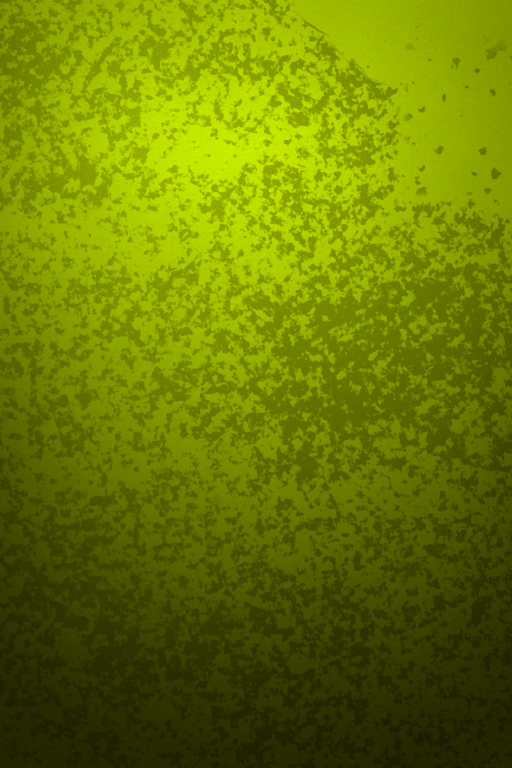
A Shadertoy shader for this texture:

```glsl
// Weathered acid-green wall: a glow high in the middle sinks to black-olive below.
// Worn stains come from thresholded fractal noise whose density is steered by
// soft regions; a clean torn panel, round specks and fine grain go on top.

#define GLOW_CENTER vec2(0.29, 0.795)
#define GLOW_GAIN 0.16
#define SHADE_FLOOR 0.138
#define SHADE_RANGE 0.475
#define STAIN_TONE 0.73
#define STAIN_BIAS -0.13
#define STAIN_SOFT 0.25
#define STAIN_SCALE 118.0
#define GRAIN 0.04

float hash(vec2 p) {
    return fract(sin(dot(p, vec2(127.1, 311.7))) * 43758.5453);
}

float noise(vec2 p) {
    vec2 i = floor(p), f = fract(p);
    f = f * f * (3.0 - 2.0 * f);
    return mix(mix(hash(i), hash(i + vec2(1, 0)), f.x),
               mix(hash(i + vec2(0, 1)), hash(i + vec2(1, 1)), f.x), f.y);
}

// Slow amplitude decay keeps the small flakes crisp
float fbm(vec2 p) {
    float sum = 0.0, total = 0.0, amp = 1.0;
    for (int i = 0; i < 3; i++) {
        sum += amp * noise(p);
        total += amp;
        amp *= 0.72;
        p = mat2(1.5, 1.1, -1.1, 1.5) * p + 17.3;
    }
    return sum / total;
}

// Soft elliptical region, 1 at its center
float region(vec2 p, vec2 center, vec2 radius) {
    vec2 d = (p - center) / radius;
    return exp(-dot(d, d));
}

// Round ragged specks, one per jittered cell
float specks(vec2 p, float cells, float size) {
    vec2 g = p * cells, id = floor(g);
    float ragged = 0.30 * (noise(p * 230.0) - 0.5);
    float mask = 0.0;
    for (int y = -1; y <= 1; y++)
    for (int x = -1; x <= 1; x++) {
        vec2 c = id + vec2(x, y);
        vec2 jitter = vec2(hash(c + 3.1), hash(c + 8.7));
        float r = size * pow(hash(c + 5.3), 3.0);
        float d = length(g - c - jitter) + ragged - r;
        mask = max(mask, smoothstep(0.08, -0.08, d) * step(0.04, r));
    }
    return mask;
}

// Signed distance to the clean panel at upper right, positive inside
float panelDistance(vec2 p) {
    float wobble = 0.026 * (fbm(p * 42.0) - 0.5);
    float left = mix(0.518, 0.475 - (p.y - 0.9), smoothstep(0.885, 0.900, p.y));
    return min(p.x - left, p.y - 0.735) + wobble;
}

// How readily stains appear at each place
float stainDensity(vec2 p, float panel) {
    float d = STAIN_BIAS + 0.18 * (noise(p * 13.0) - 0.5) + 0.26 * (noise(p * 45.0) - 0.5);
    d += 0.28 * region(p, vec2(0.44, 0.51), vec2(0.20, 0.15));
    d += 0.27 * region(p, vec2(0.61, 0.63), vec2(0.12, 0.09));
    d += 0.30 * region(p, vec2(0.01, 0.91), vec2(0.08, 0.07));
    d += 0.18 * region(p, vec2(0.06, 0.77), vec2(0.12, 0.03));
    d += 0.08 * region(p, vec2(0.24, 0.90), vec2(0.24, 0.06));
    d += 0.20 * region(p, vec2(0.38, 0.74), vec2(0.11, 0.03));
    d += 0.13 * region(p, vec2(0.46, 0.83), vec2(0.07, 0.06));
    d += 0.16 * region(p, vec2(0.22, 0.18), vec2(0.36, 0.10));
    d -= 0.42 * region(p, vec2(0.28, 0.79), vec2(0.08, 0.035));
    d -= 0.15 * region(p, vec2(0.10, 0.69), vec2(0.16, 0.03));
    d -= 0.16 * region(p, vec2(0.46, 0.355), vec2(0.20, 0.03));
    // Brushed streaks: level near the top, upright on the left
    d += 0.6 * smoothstep(0.84, 0.93, p.y) * (fbm(p * vec2(9, 95)) - 0.5);
    d += 0.5 * region(p, vec2(0.14, 0.64), vec2(0.20, 0.13)) * (fbm(p * vec2(120, 18)) - 0.5);
    // Broken scratch low on the left
    d += 0.34 * region(p, vec2(0.21, 0.315), vec2(0.08, 0.004));
    return d - 0.75 * smoothstep(-0.012, 0.014, panel);
}

// Paint brightness before wear
float lighting(vec2 p, float side) {
    float edge = side * side;
    float shade = SHADE_FLOOR + SHADE_RANGE * smoothstep(-0.06, 0.66, p.y - 0.09 * edge);
    shade *= 1.0 - 0.20 * edge * smoothstep(0.05, 0.4, p.y);
    return shade + GLOW_GAIN * region(p, GLOW_CENTER, vec2(0.26, 0.16));
}

void mainImage(out vec4 fragColor, in vec2 fragCoord) {
    vec2 p = fragCoord / iResolution.y;
    float side = abs(2.0 * fragCoord.x / iResolution.x - 1.0);
    float panel = panelDistance(p);

    // Flaked stains, then specks where the wall is pitted
    float flakes = 2.0 * (fbm(p * STAIN_SCALE) - 0.5) + stainDensity(p, panel);
    float stain = smoothstep(-STAIN_SOFT, STAIN_SOFT, flakes);
    // Wear is paler on the left than in the stained core
    stain *= mix(0.78, 1.0, smoothstep(0.15, 0.40, p.x));
    float pitted = smoothstep(0.0, 0.02, panel) * smoothstep(0.97, 0.90, p.y);
    pitted = max(pitted, 0.9 * region(p, vec2(0.15, 0.34), vec2(0.12, 0.05)));
    stain = max(stain, pitted * specks(p, 44.0, 0.34));

    // Torn rim along the slanted side of the panel
    float rim = smoothstep(0.004, 0.001, abs(panel)) * noise(p * 60.0);
    rim *= smoothstep(0.885, 0.90, p.y) * smoothstep(0.995, 0.97, p.y);
    stain = max(stain, rim);

    float light = lighting(p, side) * mix(1.0, STAIN_TONE, stain);
    light *= 1.0 + 0.08 * (fbm(p * 7.0) - 0.5) + GRAIN * (noise(p * 390.0) - 0.5);
    fragColor = vec4(clamp(vec3(light, 1.2 * light - 0.012, 0.0), 0.0, 1.0), 1.0);
}
```
